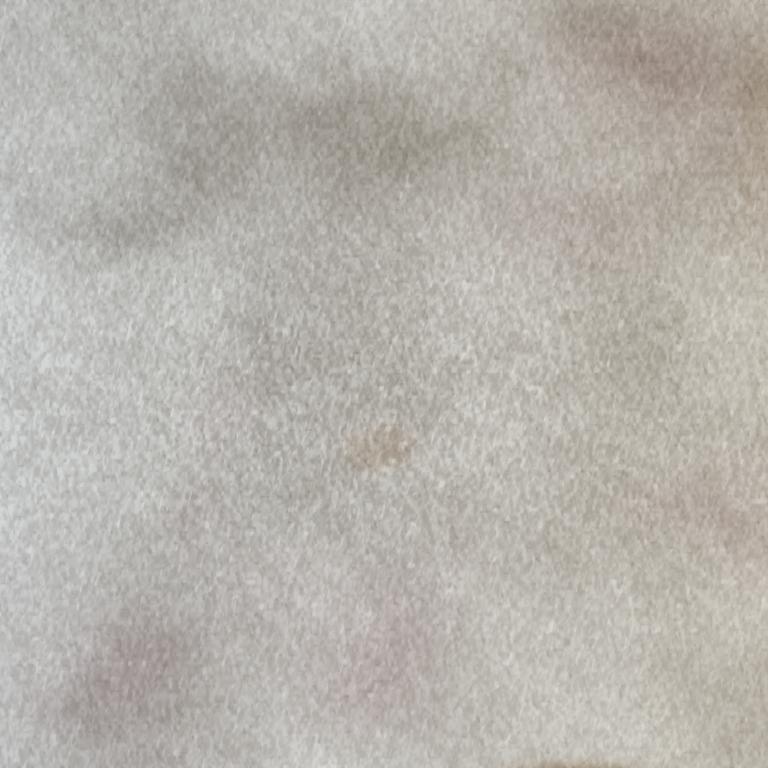
Give the GLSL for this texture, as a three.js fragment shader.

```glsl
varying vec2 vUv;

float hash(vec2 p) {
  return fract(sin(dot(p, vec2(127.1, 311.7))) * 43758.5453);
}

float noise(vec2 p) {
  vec2 i = floor(p), f = fract(p);
  f = f * f * (3.0 - 2.0 * f);
  return mix(mix(hash(i), hash(i + vec2(1.0, 0.0)), f.x),
             mix(hash(i + vec2(0.0, 1.0)), hash(i + 1.0), f.x), f.y);
}

float fbm(vec2 p) {
  float sum = 0.0, weight = 0.5;
  for (int i = 0; i < 5; i++) {
    sum += weight * noise(p);
    p = mat2(1.6, 1.2, -1.2, 1.6) * p + 17.3;
    weight *= 0.5;
  }
  return sum / 0.97;
}

// Soft elliptical stain
float blot(vec2 p, vec2 centre, vec2 radius) {
  vec2 d = (p - centre) / radius;
  return exp(-dot(d, d));
}

// Upright paper fibres, slightly slanted, with crisp sides
float fibres(vec2 p, vec2 frequency, float slant) {
  vec2 bend = vec2(noise(p * 60.0), noise(p * 60.0 + 31.0)) - 0.5;
  p += bend * 0.004;
  p.x += p.y * slant;
  return smoothstep(0.18, 0.82, noise(p * frequency));
}

void main() {
  vec2 p = vUv;
  vec2 drift = vec2(fbm(p * 7.0 + 3.0), fbm(p * 7.0 + 40.0)) - 0.5;
  vec2 q = p + drift * 0.2;

  // Grey, mauve and pink clouds
  float grey = blot(q, vec2(0.24, 0.82), vec2(0.11, 0.10))
             + blot(q, vec2(0.47, 0.84), vec2(0.14, 0.09))
             + 0.8 * blot(q, vec2(0.12, 0.72), vec2(0.07, 0.04))
             + 0.4 * blot(q, vec2(0.42, 0.60), vec2(0.13, 0.12))
             + 0.6 * blot(q, vec2(0.76, 1.0), vec2(0.10, 0.03));
  float mauve = blot(q, vec2(0.85, 0.90), vec2(0.13, 0.09))
              + 0.6 * blot(q, vec2(0.70, 0.69), vec2(0.10, 0.07));
  float pink = blot(q, vec2(0.12, 0.11), vec2(0.12, 0.10))
             + blot(q, vec2(0.46, 0.17), vec2(0.14, 0.09))
             + 0.6 * blot(q, vec2(0.28, 0.43), vec2(0.06, 0.05))
             + 0.6 * blot(q, vec2(0.27, 0.30), vec2(0.05, 0.04))
             + 0.8 * blot(q, vec2(0.94, 0.34), vec2(0.08, 0.07));

  float tone = 0.62 + 1.0 * (fbm(p * 5.0 + 8.0) - 0.5);
  tone -= (0.44 * grey + 0.42 * mauve + 0.32 * pink) * (0.4 + 1.2 * fbm(p * 13.0 + 70.0));
  tone += 0.25 * exp(-p.x * 12.0) - 0.15 * smoothstep(0.7, 1.0, p.x);
  tone += 0.12 * blot(q, vec2(0.62, 0.36), vec2(0.2, 0.1));

  // Grain, rougher through the middle
  float rough = 0.85 + 0.4 * blot(p, vec2(0.45, 0.48), vec2(0.5, 0.22));
  float grain = 0.28 * (fibres(p, vec2(235.0, 110.0), 0.12) - 0.5)
              + 0.24 * (fibres(p + 5.0, vec2(260.0, 170.0), -0.25) - 0.5)
              + 0.12 * (noise(p * vec2(110.0, 55.0)) - 0.5);
  float glint = smoothstep(0.74, 0.92, noise(vec2(p.x - 0.2 * p.y, p.y) * vec2(220.0, 95.0) + 60.0));
  float pit = smoothstep(0.74, 0.92, noise(vec2(p.x + 0.3 * p.y, p.y) * vec2(190.0, 150.0) + 90.0));
  tone += rough * (grain + 0.26 * glint - 0.22 * pit);

  vec3 colour = mix(vec3(0.62, 0.60, 0.57), vec3(0.80, 0.80, 0.785), clamp(tone, -0.5, 1.2));

  // Cool left to warm right, then the tints of the clouds
  colour += vec3(0.010, -0.003, -0.020) * (p.x * 2.0 - 1.0) - vec3(0.0, 0.002, 0.006);
  colour += vec3(0.012, -0.010, 0.004) * (pink + mauve);

  // Tan spot and browned edges
  vec2 s = (p + drift * 0.05 - vec2(0.505, 0.418)) / vec2(0.052, 0.036);
  float spot = 1.0 - smoothstep(0.5, 1.25, length(s));
  float edge = blot(p, vec2(0.75, -0.005), vec2(0.08, 0.012))
             + 0.25 * blot(q, vec2(1.02, 0.86), vec2(0.06, 0.14));
  colour -= vec3(0.025, 0.048, 0.068) * spot;
  colour -= vec3(0.14, 0.20, 0.26) * edge;

  gl_FragColor = vec4(colour, 1.0);
}
```
